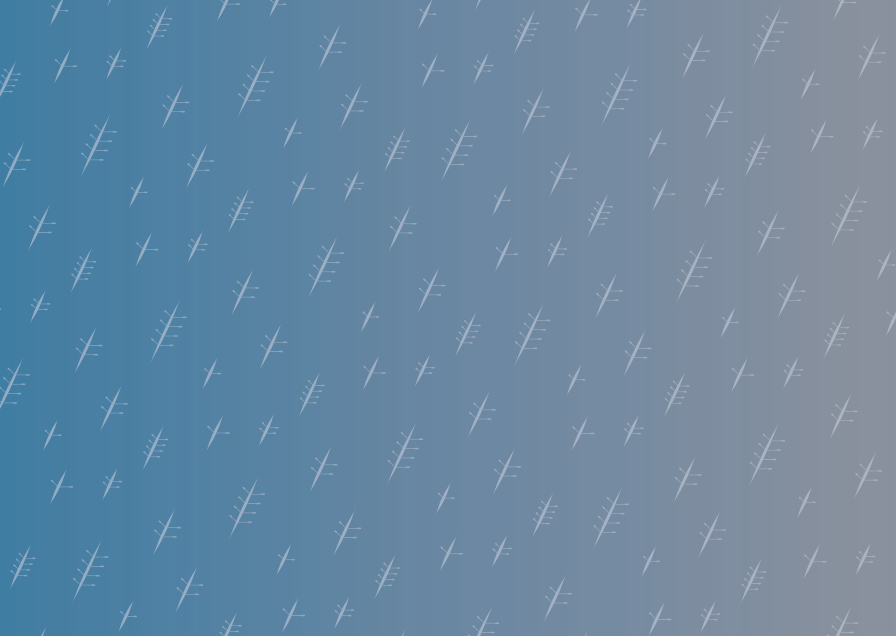
Write a Shadertoy shader that draws this pattern.

```glsl
float hash(float n) {
    return fract(sin(n * 127.1) * 43758.5);
}

// One-dimensional gradient noise
float gradientNoise(float x) {
    float i = floor(x), f = x - i;
    float a = (hash(i) * 2.0 - 1.0) * f;
    float b = (hash(i + 1.0) * 2.0 - 1.0) * (f - 1.0);
    return mix(a, b, f * f * (3.0 - 2.0 * f));
}

float coverage(float d, float pixel) {
    return clamp(0.5 - d / pixel, 0.0, 1.0);
}

// Thin shaft that widens to a blade at its far end
float oar(vec2 p, vec2 tip) {
    float t = clamp(dot(p, tip) / dot(tip, tip), 0.0, 1.0);
    return length(p - tip * t) - 0.05 - 0.07 * smoothstep(0.7, 0.85, t);
}

// Slender tilted hull with evenly spaced pairs of oars
float boat(vec2 p, float halfLength, int pairs, float spacing, float reach, float pixel) {
    if (length(p) > halfLength + 2.0) return 0.0;
    vec2 axis = vec2(0.424, 0.906);
    float along = dot(p, axis) / halfLength;
    float across = abs(dot(p, vec2(axis.y, -axis.x)));
    float hull = across - 0.23 * (1.0 - along * along);
    float oars = 1e3;
    for (int i = 0; i < pairs; i++) {
        vec2 q = p - axis * spacing * (float(i) - 0.5 * float(pairs - 1));
        oars = min(oars, oar(q, vec2(reach, 0.0)));
        oars = min(oars, oar(q, vec2(-0.48, 0.46) * reach));
    }
    return max(0.62 * coverage(hull, pixel), 0.5 * coverage(oars, pixel));
}

// Each cell holds one of three crews
float crew(vec2 p, int kind, float pixel) {
    float ink;
    if (kind == 0) {
        ink = boat(p, 5.0, 4, 1.62, 2.2, pixel);
        return max(ink, boat(p - vec2(12.1, 6.1), 3.7, 2, 1.6, 2.2, pixel));
    }
    if (kind == 1) {
        ink = boat(p - vec2(2.5, 2.0), 2.5, 1, 0.0, 1.6, pixel);
        return max(ink, boat(p - vec2(12.0, 6.2), 3.7, 2, 1.6, 2.2, pixel));
    }
    ink = boat(p - vec2(-0.4, 3.1), 2.8, 1, 0.0, 2.2, pixel);
    ink = max(ink, boat(p - vec2(7.7, 3.5), 2.6, 2, 0.95, 1.6, pixel));
    return max(ink, boat(p - vec2(14.5, 9.2), 3.6, 4, 1.0, 1.6, pixel));
}

void mainImage(out vec4 fragColor, in vec2 fragCoord) {
    // The canvas is 100 units high
    float pixel = 100.0 / iResolution.y;
    vec2 p = fragCoord * pixel;
    float x = fragCoord.x / iResolution.x;

    // Blue to grey gradient with faint vertical bands
    vec3 color = mix(vec3(0.25, 0.49, 0.64), vec3(0.415, 0.53, 0.635), min(x * 2.0, 1.0));
    color = mix(color, vec3(0.545, 0.57, 0.62), max(x * 2.0 - 1.0, 0.0));
    color += vec3(-0.02, 0.004, 0.025) * gradientNoise(x * 8.0 + 3.0);
    color += 0.012 * gradientNoise(x * 45.0);

    // Slanted lattice; crews change every three cells and every row
    mat2 lattice = mat2(24.63, 9.19, 3.95, -9.56);
    vec2 origin = vec2(1.84, 39.15);
    vec2 home = floor(inverse(lattice) * (p - origin));
    float ink = 0.0;
    for (int j = -1; j <= 1; j++) {
        for (int i = -1; i <= 1; i++) {
            vec2 cell = home + vec2(i, j);
            float seed = cell.x * 3.7 + cell.y * 11.3;
            vec2 drift = vec2(hash(seed), hash(seed + 5.0)) - 0.5;
            int kind = int(mod(cell.y + floor(cell.x / 3.0) + 0.5, 3.0));
            ink = max(ink, crew(p - origin - lattice * cell - drift, kind, pixel));
        }
    }
    fragColor = vec4(mix(color, vec3(0.76, 0.79, 0.85), ink), 1.0);
}
```
